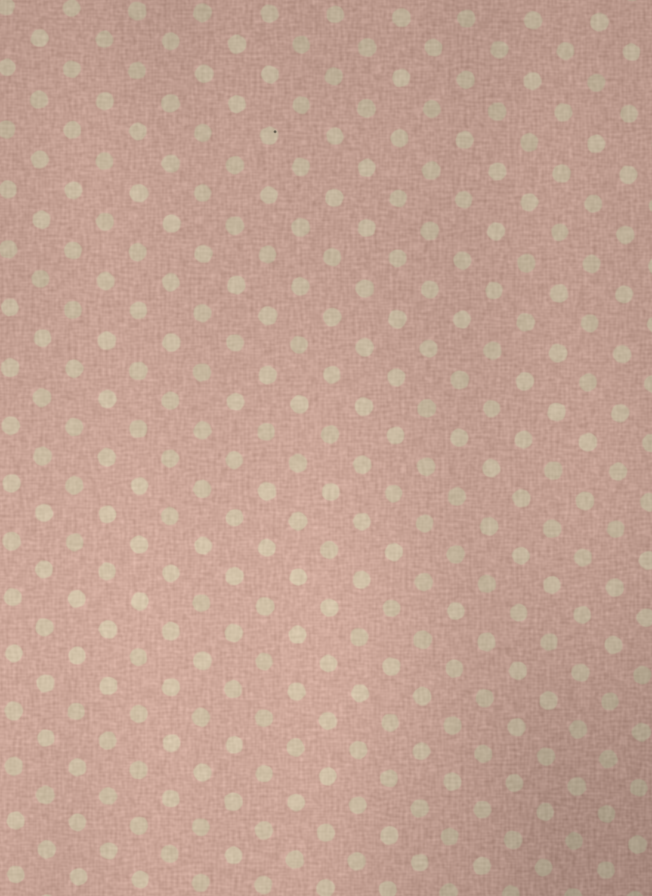
This pattern is drawn by a Shadertoy shader. Its source:

```glsl
vec2 hash2(vec2 p) {
    vec3 q = fract(p.xyx * vec3(0.1031, 0.1030, 0.0973));
    q += dot(q, q.yzx + 33.33);
    return fract((q.xx + q.yz) * q.zy);
}

float gradientNoise(vec2 p) {
    vec2 cell = floor(p), f = p - cell;
    vec2 u = f * f * f * (f * (f * 6.0 - 15.0) + 10.0);
    vec4 corner;
    for (int k = 0; k < 4; k++) {
        vec2 o = vec2(k & 1, k >> 1);
        float angle = 6.2832 * hash2(cell + o + 200.0).x;
        corner[k] = dot(vec2(cos(angle), sin(angle)), f - o);
    }
    return mix(mix(corner.x, corner.y, u.x), mix(corner.z, corner.w, u.x), u.y);
}

// Lattice index (column, row) to cloth position, with slight tilt and perspective
vec2 latticeToCloth(vec2 g) {
    return vec2(0.65 + 0.074 * g.y + (7.355 - 0.0293 * g.y) * g.x,
                0.78 + (6.85 - 0.026 * g.y) * g.y + g.x * (0.182 + 0.0004 * g.y * g.y));
}

// Inverse of the above by fixed-point iteration
vec2 clothToLattice(vec2 p) {
    vec2 g = p / 7.0;
    for (int k = 0; k < 5; k++) {
        g.x = (p.x - 0.65 - 0.074 * g.y) / (7.355 - 0.0293 * g.y);
        g.y = (p.y - 0.78 - g.x * (0.182 + 0.0004 * g.y * g.y)) / (6.85 - 0.026 * g.y);
    }
    return g;
}

// Signed distance to the nearest dot of a staggered lattice; y holds its tint
vec2 polkaDots(vec2 p) {
    vec2 g = clothToLattice(p);
    vec2 nearest = vec2(1e3, 0.0);
    for (int k = 0; k < 2; k++) {
        vec2 stagger = vec2(0.5 * float(k));
        vec2 id = round(g - stagger) + stagger;
        vec2 rnd = hash2(id * 2.0 + 50.0);
        vec2 toDot = p - latticeToCloth(id) - (rnd - 0.5) * 0.22;
        float d = length(toDot) - 1.0 - 0.08 * (rnd.y - 0.5);
        if (d < nearest.x) nearest = vec2(d, rnd.x - 0.5);
    }
    return nearest;
}

// Crossed threads with a fine grain
float weave(vec2 p) {
    float weft = gradientNoise(p * vec2(0.7, 3.1));
    float warp = gradientNoise(p * vec2(2.9, 0.6) + 31.0);
    float grain = gradientNoise(p * 2.3 + 77.0);
    return 0.045 * weft + 0.045 * warp + 0.04 * grain;
}

// Uneven light: a bright lower left, dim top and lower right corner, soft folds
float lighting(vec2 uv) {
    float glow = exp(-3.5 * dot(uv - vec2(0.25, 0.32), uv - vec2(0.25, 0.32)));
    float corner = smoothstep(0.65, 0.0, length((uv - vec2(1.0, 0.0)) * vec2(1.0, 1.2)));
    float folds = gradientNoise(uv * vec2(5.0, 2.2) + 9.0);
    return 0.97 + 0.09 * glow - 0.13 * corner - 0.03 * smoothstep(0.8, 1.0, uv.y) + 0.05 * folds;
}

void mainImage(out vec4 fragColor, in vec2 fragCoord) {
    // Percent of canvas height, y running down
    vec2 p = vec2(fragCoord.x, iResolution.y - fragCoord.y) * 100.0 / iResolution.y;
    float pixel = 100.0 / iResolution.y;

    vec2 dots = polkaDots(p);
    float edge = dots.x + 0.12 * gradientNoise(p * 1.4);
    float soft = max(pixel, 0.16);
    float ink = 1.0 - smoothstep(-soft, soft, edge);

    vec3 pink = vec3(0.765, 0.622, 0.571);
    vec3 cream = vec3(0.775, 0.712, 0.618) + 0.03 * dots.y;
    vec3 color = mix(pink, cream, ink);

    color *= lighting(fragCoord / iResolution.xy);
    color += weave(p) * mix(1.0, 0.65, ink);

    // Single dark fleck in the cloth
    float fleck = length(p - vec2(30.7, 14.7)) - 0.14;
    color *= 1.0 - 0.5 * (1.0 - smoothstep(-pixel, pixel, fleck));

    fragColor = vec4(color, 1.0);
}
```
